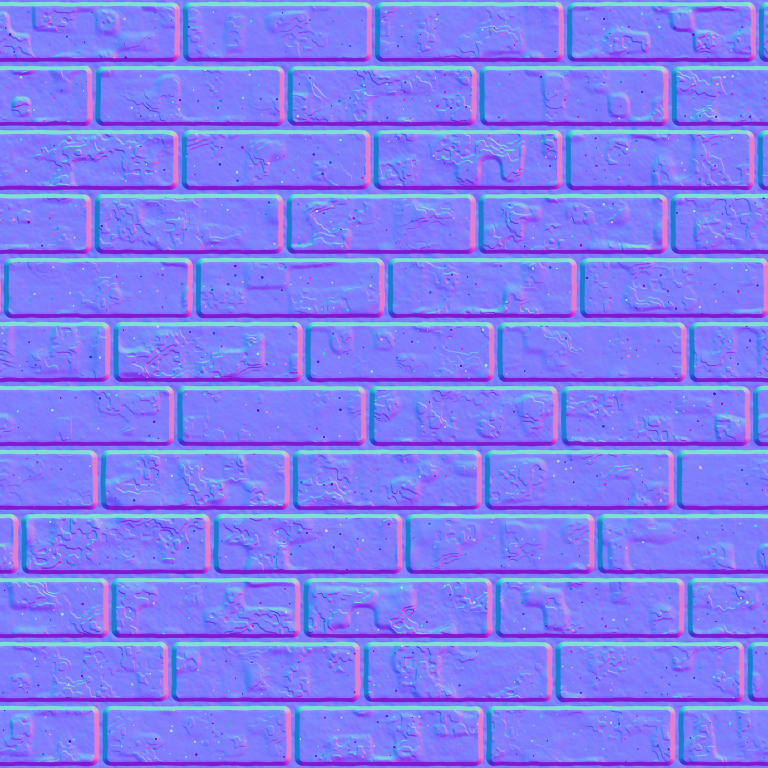
Reproduce this texture map procedurally as a WebGL 2 fragment shader.

```glsl
#version 300 es
precision highp float;
// Tangent-space normal map of a running-bond brick wall, 4 bricks by 12 rows.
// Rounded-box bevels give the edge slopes; wrapping noise adds stone relief,
// broken ledges and pits. Lengths are in row heights, so a brick is 3 by 1.

uniform vec2 u_resolution;
out vec4 fragColor;

const float ROWS = 12.0;
const float BRICKS = 4.0;
const float ASPECT = 3.0;
const float CORNER_RADIUS = 0.16;
const float BEVEL_INSET = 0.064;       // joint centre to middle of bevel
const vec2 BEVEL_HALF = vec2(0.036, 0.028); // side and level edges
const float BEVEL_SLOPE = 1.28;
const float LIP_SLOPE = 0.28;          // worn shoulder inside the bevel
const float EDGE_WOBBLE = 0.014;
const float LEDGE_DEPTH = 0.013;
const float MORTAR_DEPTH = 0.022;
const float PIT_GRID = 8.0;            // pit cells per row height
const float PIT_CHANCE = 0.24;
const vec3 FLAT_TINT = vec3(0.0, -0.006, -0.008);

// Joint position of each row, bottom to top, as a share of a brick
const float ROW_SHIFT[12] = float[12](
    0.526, 0.885, 0.573, 0.104, 0.517, 0.915,
    0.583, 0.012, 0.485, 0.938, 0.490, 0.945);

float hash(vec2 cell, float seed) {
    uvec3 v = uvec3(ivec3(vec3(cell, seed)));
    uint n = v.x * 1597334677u ^ v.y * 3812015801u ^ v.z * 2798796415u;
    n = (n ^ (n >> 16)) * 2146121005u;
    n = (n ^ (n >> 15)) * 2221713035u;
    return float((n ^ (n >> 16)) >> 8) / 16777216.0;
}

// Value noise that wraps over the canvas for whole-number frequencies
float noise(vec2 p, float freq, float seed) {
    p *= freq;
    float period = ROWS * freq;
    vec2 i = floor(p), f = p - i;
    f = f * f * f * (f * (f * 6.0 - 15.0) + 10.0);
    vec2 a = mod(i, period), b = mod(i + 1.0, period);
    return mix(mix(hash(a, seed), hash(vec2(b.x, a.y), seed), f.x),
               mix(hash(vec2(a.x, b.y), seed), hash(b, seed), f.x), f.y);
}

// Split-stone height: soft swells, grain, and ledges along noise contours
float stoneHeight(vec2 p) {
    float h = 0.020 * noise(p, 2.0, 1.0) + 0.008 * noise(p, 7.0, 2.0)
            + 0.0030 * noise(p, 20.0, 3.0);
    vec2 slanted = vec2(p.x + p.y, 2.0 * p.y - p.x);
    float contour = 0.6 * noise(slanted, 1.0, 4.0) + 0.25 * noise(p, 5.0, 5.0)
                  + 0.15 * noise(p, 13.0, 6.0);
    float broken = smoothstep(0.42, 0.75, noise(p, 3.0, 7.0));
    for (int k = 0; k < 3; k++) {
        float level = 0.34 + 0.15 * float(k);
        h += LEDGE_DEPTH * broken * smoothstep(-0.025, 0.025, contour - level);
    }
    return h;
}

float mortarHeight(vec2 p) {
    return MORTAR_DEPTH * (noise(p, 5.0, 8.0) + 0.4 * noise(p, 14.0, 9.0));
}

// Slope of small scattered pits and grains, each tilted its own way
vec2 pitSlope(vec2 p, float pixel) {
    vec2 cell = floor(p * PIT_GRID);
    vec2 id = mod(cell, ROWS * PIT_GRID);
    vec2 centre = 0.2 + 0.6 * vec2(hash(id, 11.0), hash(id, 12.0));
    float dist = length(p * PIT_GRID - cell - centre) / PIT_GRID;
    float radius = mix(0.007, 0.019, pow(hash(id, 13.0), 2.0));
    float soft = max(0.006, 0.6 * pixel);
    float mask = step(hash(id, 14.0), PIT_CHANCE)
               * (1.0 - smoothstep(radius - soft, radius + soft, dist));
    float angle = 6.28318 * hash(id, 15.0);
    return mask * mix(0.4, 2.4, hash(id, 16.0)) * vec2(cos(angle), sin(angle));
}

void main() {
    vec2 p = gl_FragCoord.xy / u_resolution * ROWS;
    float pixel = ROWS / u_resolution.y;

    // Brick cell, its wrapped index and position from its centre
    float row = min(floor(p.y), ROWS - 1.0);
    float along = p.x / ASPECT - ROW_SHIFT[int(row)];
    vec2 brick = vec2(mod(floor(along), BRICKS), row);
    vec2 local = vec2((fract(along) - 0.5) * ASPECT, p.y - row - 0.5);

    // Rounded-box inset and outward direction
    vec2 q = abs(local) - vec2(0.5 * ASPECT, 0.5) + CORNER_RADIUS;
    vec2 corner = max(q, 0.0);
    float reach = length(corner);
    float inset = CORNER_RADIUS - reach - min(max(q.x, q.y), 0.0);
    vec2 outward = sign(local) * corner / max(reach, 0.0001);
    inset += EDGE_WOBBLE * (noise(p, 6.0, 10.0) - 0.5);

    // Bevel band and its worn shoulder
    float halfWidth = mix(BEVEL_HALF.y, BEVEL_HALF.x, abs(outward.x));
    float soft = max(0.013, 0.6 * pixel);
    float band = smoothstep(-soft, soft, halfWidth - abs(inset - BEVEL_INSET));
    float face = smoothstep(-soft, soft, inset - BEVEL_INSET);
    float lip = face * (1.0 - smoothstep(0.07, 0.15, inset));
    lip *= 0.3 + noise(p, 9.0, 17.0);
    vec2 slope = outward * (BEVEL_SLOPE * band + LIP_SLOPE * lip * (1.0 - band));

    // Relief of the stone face and of the mortar
    vec2 e = vec2(max(0.009, 0.4 * pixel), 0.0);
    vec2 stone = vec2(stoneHeight(p - e.xy) - stoneHeight(p + e.xy),
                      stoneHeight(p - e.yx) - stoneHeight(p + e.yx)) / (2.0 * e.x);
    vec2 mortar = vec2(mortarHeight(p - e.xy) - mortarHeight(p + e.xy),
                       mortarHeight(p - e.yx) - mortarHeight(p + e.yx)) / (2.0 * e.x);
    float roughness = mix(0.6, 1.25, hash(brick, 18.0));
    vec2 relief = stone * roughness + pitSlope(p, pixel);
    slope += mix(mortar, relief, face) * (1.0 - 0.8 * band);

    vec3 normal = normalize(vec3(slope, 1.0));
    fragColor = vec4(normal * 0.5 + 0.5 + FLAT_TINT, 1.0);
}
```
